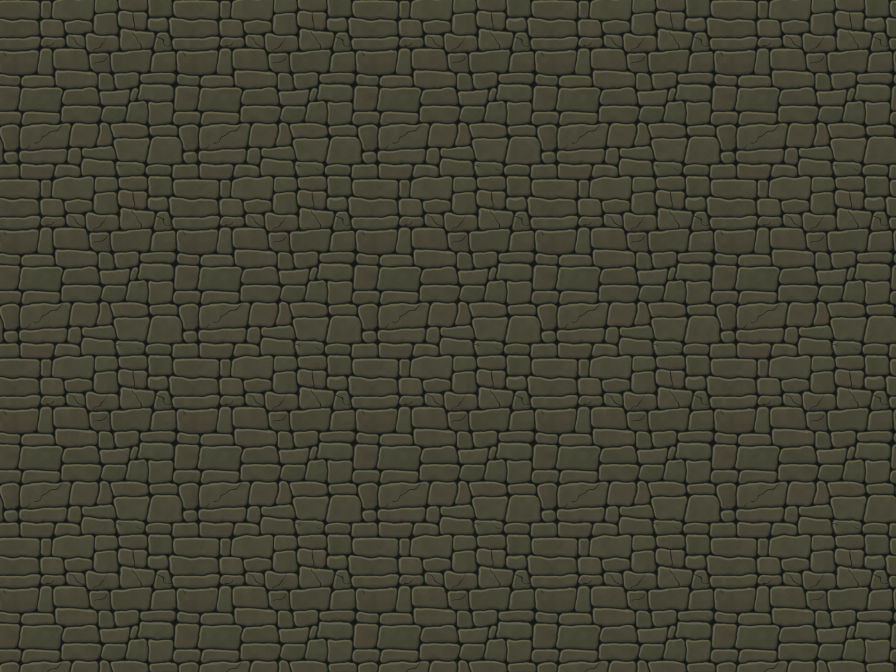
A Shadertoy shader for this texture:

```glsl
// Dry-laid wall of rounded olive stones with thin dark joints, in a square tile repeated five times across.

const float TILES_ACROSS = 5.0;
const vec2 GRID = vec2(6.0, 10.0);     // stones per tile, both even
const float JOINT_HALF_WIDTH = 0.003;  // in tile units, like all lengths below
const float CORNER_RADIUS = 0.026;

const vec3 JOINT_COLOR = vec3(0.08, 0.09, 0.075);
const vec3 SHADE_COLOR = vec3(0.16, 0.17, 0.14);
const vec3 STONE_COLOR = vec3(0.27, 0.272, 0.21);
const vec3 BROWN_COLOR = vec3(0.28, 0.265, 0.21);
const vec3 LIGHT_COLOR = vec3(0.39, 0.38, 0.29);

float hash(vec2 p) {
    return fract(sin(dot(p, vec2(127.1, 311.7))) * 43758.5453);
}

// Value noise that wraps after one tile
float noise(vec2 p, float cells, float seed) {
    p *= cells;
    vec2 i = floor(p), f = fract(p);
    f = f * f * (3.0 - 2.0 * f);
    vec2 a = mod(i, cells) + seed, b = mod(i + 1.0, cells) + seed;
    return mix(mix(hash(a), hash(vec2(b.x, a.y)), f.x),
               mix(hash(vec2(a.x, b.y)), hash(b), f.x), f.y);
}

// Random shift and slope of the joint that runs through a grid vertex
float jointShift(vec2 vertex, float along) {
    vec2 id = mod(vertex, GRID);
    return 0.78 * (hash(id + 3.0) - 0.5) + 0.24 * along * (hash(id + 31.0) - 0.5);
}

// Distances to the left, bottom, right and top side of a stone.
// Vertical joints run through even vertices, horizontal ones through odd.
vec4 stoneSides(vec2 cell, vec2 g) {
    float odd = mod(cell.x + cell.y, 2.0);
    vec2 l = cell + vec2(0.0, odd);
    vec2 r = cell + vec2(1.0, 1.0 - odd);
    vec2 b = cell + vec2(1.0 - odd, 0.0);
    vec2 t = cell + vec2(odd, 1.0);
    vec2 low = g - vec2(l.x + jointShift(l, g.y - l.y), b.y + jointShift(b, g.x - b.x));
    vec2 high = vec2(r.x + jointShift(r, g.y - r.y), t.y + jointShift(t, g.x - t.x)) - g;
    return vec4(low, high) / GRID.xyxy;
}

// Depth inside the rounded outline, negative in the joint
float stoneDepth(vec4 sides) {
    vec2 size = sides.xy + sides.zw;
    float radius = min(CORNER_RADIUS, 0.42 * min(size.x, size.y));
    vec2 q = radius - min(sides.xy, sides.zw);
    return radius - length(max(q, 0.0)) - min(max(q.x, q.y), 0.0) - JOINT_HALF_WIDTH;
}

// Strength of a wandering crack, on some stones only
float crack(vec2 fromCenter, vec2 p, vec2 id) {
    float angle = 6.2832 * hash(id + 53.0);
    float line = dot(fromCenter, vec2(cos(angle), sin(angle)));
    line = abs(line + 0.035 * (noise(p, 28.0, 5.0) - 0.5));
    float broken = smoothstep(0.3, 0.5, noise(p, 18.0, 67.0));
    return step(hash(id + 71.0), 0.2) * broken * (1.0 - smoothstep(0.001, 0.004, line));
}

vec3 wallColor(vec2 p) {
    // Uneven outlines
    vec2 warp = vec2(noise(p, 16.0, 11.0), noise(p, 16.0, 23.0)) - 0.5;
    vec2 chips = vec2(noise(p, 50.0, 37.0), noise(p, 50.0, 41.0)) - 0.5;
    vec2 g = (p + 0.014 * warp + 0.004 * chips) * GRID;

    // Stone that covers this point
    float depth = -1.0;
    vec4 sides = vec4(0.0);
    vec2 id = vec2(0.0);
    for (int y = -1; y <= 1; y++)
    for (int x = -1; x <= 1; x++) {
        vec2 cell = floor(g) + vec2(x, y);
        vec4 s = stoneSides(cell, g);
        float d = stoneDepth(s);
        if (d > depth) {
            depth = d;
            sides = s;
            id = mod(cell, GRID);
        }
    }

    // Flat face with its own tone and faint mottling
    vec2 fromCenter = 0.5 * (sides.xy - sides.zw);
    float tone = 0.98 + 0.06 * hash(id + 83.0);
    tone += 0.09 * (noise(p, 24.0, 91.0) - 0.5) + 0.05 * (noise(p, 90.0, 97.0) - 0.5);
    tone += 0.35 * fromCenter.y;
    vec3 face = mix(STONE_COLOR, BROWN_COLOR, hash(id + 19.0)) * tone;

    // Thin bevel: lit at the upper left, shaded at the lower right
    float bevel = 1.0 - smoothstep(0.008, 0.016, depth);
    float lit = exp(-sides.w / 0.018) + 0.7 * exp(-sides.x / 0.018);
    float dim = exp(-sides.y / 0.014) + 0.6 * exp(-sides.z / 0.014);
    face = mix(face, LIGHT_COLOR, bevel * clamp(1.8 * lit, 0.0, 1.0));
    face = mix(face, SHADE_COLOR, bevel * clamp(0.7 * dim, 0.0, 0.5));
    face = mix(face, JOINT_COLOR, 0.7 * crack(fromCenter, p, id));

    vec3 color = mix(JOINT_COLOR, SHADE_COLOR, smoothstep(-0.005, 0.001, depth));
    return mix(color, face, smoothstep(-0.001, 0.005, depth));
}

void mainImage(out vec4 fragColor, in vec2 fragCoord) {
    // Four samples per pixel, tiles counted from the upper left
    vec3 sum = vec3(0.0);
    for (int i = 0; i < 4; i++) {
        vec2 offset = 0.5 * vec2(i % 2, i / 2) - 0.25;
        vec2 p = (fragCoord + offset - vec2(0.0, iResolution.y)) / iResolution.x;
        sum += wallColor(fract(p * TILES_ACROSS));
    }
    fragColor = vec4(sum / 4.0, 1.0);
}
```
